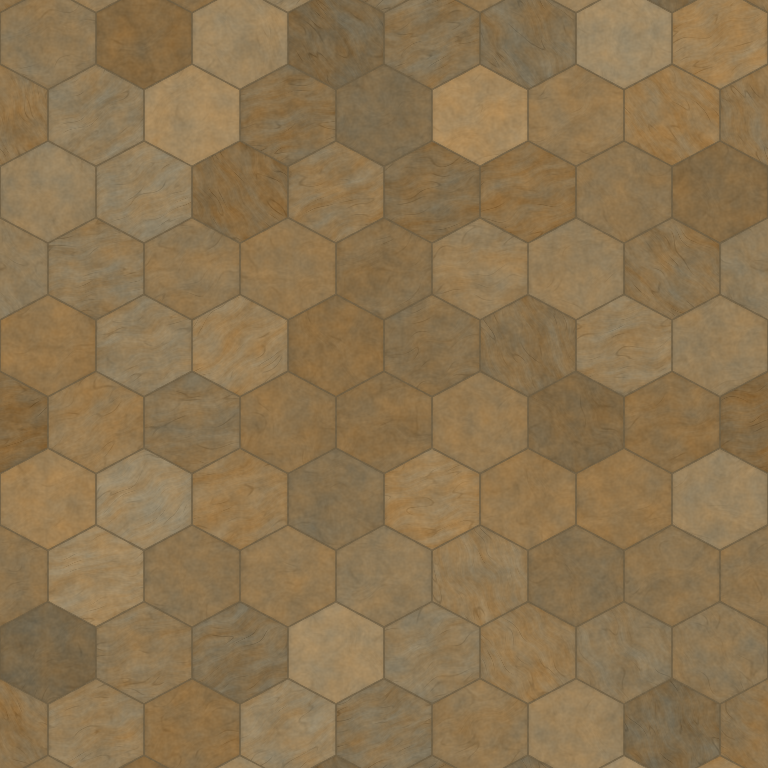
A WebGL 1 fragment shader for this pattern:

```glsl
precision highp float;
// Floor of slate hexagons, 8 across and 10 rows down, with thin dark joints.
// Each tile hashes its own tone, hue and layering direction; gradient noise
// adds cloudy stains, stretched mineral bands, fine cracks and grain.

uniform vec2 u_resolution;

const vec2 TILES = vec2(8.0, 10.0);
const float ROW_STEP = 0.8660254;      // row spacing for hexagons of width 1
const float JOINT_HALF_WIDTH = 0.010;  // in tile widths

const vec3 STONE = vec3(0.558, 0.463, 0.324);
const vec3 JOINT = vec3(0.420, 0.360, 0.260);
const vec3 OCHRE_SHIFT = vec3(0.045, -0.004, -0.050);
const vec3 TONE_SHIFT = vec3(1.0, 0.92, 0.78);

float hash(vec2 p, float seed) {
  vec3 q = fract(vec3(p.xyx) * 0.1031 + seed * 0.137);
  q += dot(q, q.yzx + 33.33);
  return fract((q.x + q.y) * q.z);
}

vec2 gradient(vec2 cell) {
  float a = 6.2831853 * hash(cell, 1.0);
  return vec2(cos(a), sin(a));
}

float gradientNoise(vec2 p) {
  vec2 i = floor(p);
  vec2 f = p - i;
  vec2 u = f * f * f * (f * (f * 6.0 - 15.0) + 10.0);
  vec2 e = vec2(1.0, 0.0);
  float low = mix(dot(gradient(i), f), dot(gradient(i + e), f - e), u.x);
  float high = mix(dot(gradient(i + e.yx), f - e.yx),
                   dot(gradient(i + e.xx), f - e.xx), u.x);
  return mix(low, high, u.y);
}

float fbm(vec2 p) {
  float sum = 0.0;
  float amplitude = 1.0;
  for (int i = 0; i < 4; i++) {
    sum += amplitude * gradientNoise(p);
    p = p * 2.03 + vec2(17.3, 9.1);
    amplitude *= 0.55;
  }
  return sum;
}

vec2 rotate(vec2 p, float angle) {
  float c = cos(angle);
  float s = sin(angle);
  return vec2(c * p.x + s * p.y, c * p.y - s * p.x);
}

// Returns the offset from the nearest hexagon centre (xy) and that centre (zw).
vec4 hexCell(vec2 p) {
  vec2 period = vec2(1.0, 2.0 * ROW_STEP);
  vec2 evenCentre = floor(p / period + 0.5) * period;
  vec2 oddCentre = (floor(p / period) + 0.5) * period;
  vec2 a = p - evenCentre;
  vec2 b = p - oddCentre;
  return dot(a, a) < dot(b, b) ? vec4(a, evenCentre) : vec4(b, oddCentre);
}

float hexEdgeDistance(vec2 p) {
  p = abs(p);
  return 0.5 - max(p.x, dot(p, vec2(0.5, ROW_STEP)));
}

// Colour of one slate tile at local point p; id picks its character.
vec3 slate(vec2 p, vec2 id) {
  float tone = hash(id, 2.0) + hash(id, 3.0) - 1.0;
  float hue = hash(id, 4.0) * 2.0 - 1.0;
  float layering = smoothstep(0.15, 0.9, hash(id, 5.0));
  float tilt = hash(id, 6.0) < 0.68 ? 0.45 : -0.95;
  float angle = tilt + 0.5 * (hash(id, 7.0) - 0.5);
  vec2 offset = 40.0 * vec2(hash(id, 8.0), hash(id, 9.0));

  // Layer coordinates, stretched along the cleavage direction and warped
  vec2 q = rotate(p, angle) * vec2(1.7, mix(2.2, 6.5, layering)) + offset;
  q.y += 0.7 * gradientNoise(p * 3.0 + offset);

  float bands = fbm(q);
  float clouds = fbm(p * 3.2 + offset.yx);
  float relief = fbm(q * 2.2 + 0.12) - fbm(q * 2.2);
  float crack = 1.0 - smoothstep(0.0, 0.07, abs(gradientNoise(q * 1.4 + 5.0)));
  crack *= smoothstep(-0.05, 0.35, gradientNoise(p * 4.0 + offset + 11.0));
  float grain = gradientNoise(p * 15.0 + offset)
              + gradientNoise(p * 31.0 + offset);

  float shade = 0.088 * tone
              + mix(0.020, 0.050, layering) * bands
              + 0.030 * clouds + 0.035 * relief + 0.024 * grain
              - mix(0.025, 0.060, layering) * crack;
  float warmth = 0.45 * hue + 0.65 * clouds
               - mix(0.2, 0.8, layering) * bands;
  return STONE + TONE_SHIFT * shade + OCHRE_SHIFT * clamp(warmth, -1.0, 1.0);
}

void main() {
  vec2 uv = gl_FragCoord.xy / u_resolution;
  vec2 p = uv * TILES * vec2(1.0, ROW_STEP) - vec2(0.0, 0.5 * ROW_STEP);
  vec4 cell = hexCell(p);
  vec2 id = mod(floor(cell.zw * vec2(2.0, 1.0 / ROW_STEP) + 0.5),
                TILES * vec2(2.0, 1.0));
  vec3 colour = slate(cell.xy, id);

  // Worn rim and joint, slightly wavering in width
  float edge = hexEdgeDistance(cell.xy) + 0.004 * gradientNoise(p * 9.0);
  float pixel = TILES.x / u_resolution.x;
  colour *= 1.0 - 0.05 * (1.0 - smoothstep(0.0, 0.05, edge));
  float joint = 1.0 - smoothstep(JOINT_HALF_WIDTH - 0.5 * pixel,
                                 JOINT_HALF_WIDTH + 0.5 * pixel, edge);
  colour = mix(colour, JOINT + 0.03 * gradientNoise(p * 25.0), 0.75 * joint);
  gl_FragColor = vec4(colour, 1.0);
}
```
